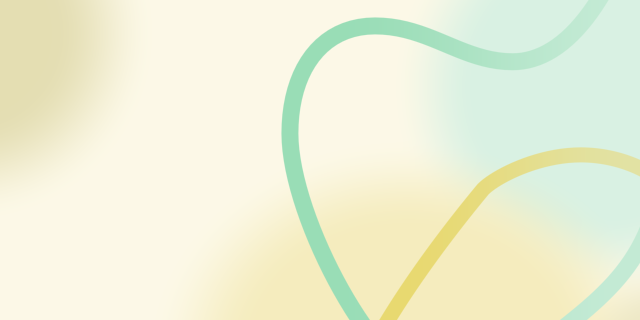
A Shadertoy shader for this background:

```glsl
// Soft pastel background: blurred olive, mint and yellow glows on cream,
// crossed by two smooth ribbons. Glows are feathered ellipses; ribbons are
// chains of cubic Bezier curves drawn from their distance field.

// Colours
const vec3 CREAM        = vec3(0.988, 0.974, 0.905);
const vec3 OLIVE        = vec3(0.893, 0.869, 0.700);
const vec3 MINT         = vec3(0.851, 0.945, 0.890);
const vec3 YELLOW       = vec3(0.960, 0.926, 0.745);
const vec3 GREEN_DEEP   = vec3(0.600, 0.865, 0.715);
const vec3 GREEN_PALE   = vec3(0.765, 0.918, 0.832);
const vec3 GOLD_DEEP    = vec3(0.910, 0.850, 0.440);
const vec3 GOLD_PALE    = vec3(0.885, 0.885, 0.640);

// Sizes, in canvas heights
const float GREEN_HALF_WIDTH = 0.0265;
const float GOLD_HALF_WIDTH  = 0.0235;
const int   CURVE_STEPS      = 20;

// Feathered ellipse: 1 inside, 0 outside, softness relative to its radii
float glow(vec2 p, vec2 centre, vec2 radii, float softness) {
    float d = length((p - centre) / radii);
    return 1.0 - smoothstep(1.0 - softness, 1.0 + softness, d);
}

float segmentDistance(vec2 p, vec2 a, vec2 b) {
    vec2 ab = b - a;
    float t = clamp(dot(p - a, ab) / dot(ab, ab), 0.0, 1.0);
    return length(p - a - ab * t);
}

vec2 bezier(vec2 a, vec2 b, vec2 c, vec2 d, float t) {
    float s = 1.0 - t;
    return s * s * s * a + 3.0 * s * s * t * b + 3.0 * s * t * t * c + t * t * t * d;
}

// Distance to a cubic curve, approximated by short segments
float curveDistance(vec2 p, vec2 a, vec2 b, vec2 c, vec2 d) {
    float nearest = 1e3;
    vec2 previous = a;
    for (int i = 1; i <= CURVE_STEPS; i++) {
        vec2 next = bezier(a, b, c, d, float(i) / float(CURVE_STEPS));
        nearest = min(nearest, segmentDistance(p, previous, next));
        previous = next;
    }
    return nearest;
}

// Green loop: wave at the top, left bend, and its return at lower right
float greenDistance(vec2 p) {
    vec2 dip = vec2(1.602, 0.807), crest = vec2(1.172, 0.919), bend = vec2(0.906, 0.583);
    float d = curveDistance(p, vec2(1.901, 1.052), vec2(1.810, 0.883), vec2(1.706, 0.807), dip);
    d = min(d, curveDistance(p, dip, vec2(1.445, 0.807), vec2(1.341, 0.919), crest));
    d = min(d, curveDistance(p, crest, vec2(1.003, 0.919), vec2(0.906, 0.779), bend));
    d = min(d, curveDistance(p, bend, vec2(0.906, 0.414), vec2(1.016, 0.154), vec2(1.135, -0.016)));
    return min(d, curveDistance(p, vec2(2.044, 0.336), vec2(1.992, 0.167),
                                vec2(1.888, 0.076), vec2(1.766, -0.021)));
}

// Gold ribbon: rising stem, then a shallow arch to the right edge
float goldDistance(vec2 p) {
    vec2 shoulder = vec2(1.510, 0.409), top = vec2(1.815, 0.516);
    float d = curveDistance(p, vec2(1.200, -0.021), vec2(1.289, 0.128), vec2(1.406, 0.284), shoulder);
    d = min(d, curveDistance(p, shoulder, vec2(1.549, 0.448), vec2(1.680, 0.516), top));
    return min(d, curveDistance(p, top, vec2(1.888, 0.516), vec2(1.966, 0.497), vec2(2.031, 0.458)));
}

// Antialiased coverage of a stroke
float stroke(float d, float halfWidth) {
    float feather = 0.75 / iResolution.y;
    return 1.0 - smoothstep(-feather, feather, d - halfWidth);
}

void mainImage(out vec4 fragColor, in vec2 fragCoord) {
    vec2 p = fragCoord / iResolution.y;

    // Background glows
    vec3 colour = CREAM;
    colour = mix(colour, OLIVE, glow(p, vec2(-0.104, 0.896), vec2(0.430), 0.38));
    colour = mix(colour, MINT, glow(p, vec2(1.888, 0.727), vec2(0.534), 0.25));
    colour = mix(colour, YELLOW, glow(p, vec2(1.276, -0.120), vec2(0.651, 0.547), 0.26));
    colour = mix(colour, OLIVE, 0.6 * glow(p, vec2(2.080, -0.080), vec2(0.180), 0.50));

    // Ribbons, paler toward the right
    vec3 green = mix(GREEN_DEEP, GREEN_PALE, smoothstep(1.05, 1.95, p.x));
    vec3 gold = mix(GOLD_DEEP, GOLD_PALE, smoothstep(1.25, 2.0, p.x));
    colour = mix(colour, green, stroke(greenDistance(p), GREEN_HALF_WIDTH));
    colour = mix(colour, gold, stroke(goldDistance(p), GOLD_HALF_WIDTH));

    fragColor = vec4(colour, 1.0);
}
```
